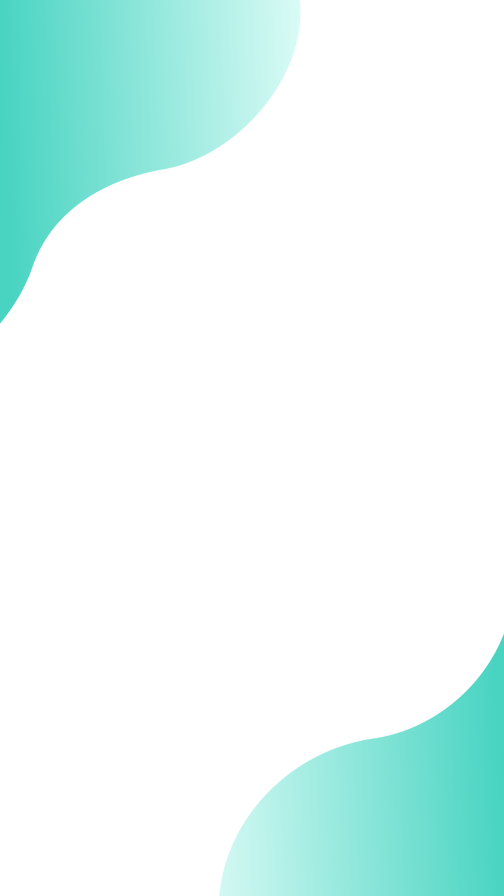
Reproduce this background procedurally as a Shadertoy shader.

```glsl
// Two mint gradient waves in opposite corners of a white canvas.

const vec3 PAPER = vec3(1.0);
const vec3 MINT_DEEP = vec3(0.285, 0.83, 0.76);
const vec3 MINT_PALE = vec3(0.86, 0.985, 0.965);
const float FADE_LENGTH = 0.60;  // gradient span, in canvas widths
const float FADE_TILT = 0.04;    // lean of the gradient bands
const int PIECES = 3;
const int SOLVE_STEPS = 18;

// Chained cubic curves, measured from each wave's own corner in canvas widths.
const vec2 TOP_WAVE[10] = vec2[10](
    vec2(0.595, 0.0), vec2(0.611, 0.148), vec2(0.474, 0.310),
    vec2(0.324, 0.336), vec2(0.208, 0.356), vec2(0.104, 0.417),
    vec2(0.065, 0.528), vec2(0.049, 0.575), vec2(0.020, 0.625),
    vec2(-0.03, 0.675));
const vec2 BOTTOM_WAVE[10] = vec2[10](
    vec2(0.565, 0.0), vec2(0.551, 0.157), vec2(0.421, 0.289),
    vec2(0.259, 0.3125), vec2(0.144, 0.329), vec2(0.042, 0.412),
    vec2(0.0, 0.521), vec2(-0.012, 0.55), vec2(-0.03, 0.58),
    vec2(-0.05, 0.61));

vec2 cubic(vec2 a, vec2 b, vec2 c, vec2 d, float t) {
    float s = 1.0 - t;
    return s * s * s * a + 3.0 * s * s * t * b + 3.0 * s * t * t * c + t * t * t * d;
}

vec2 cubicTangent(vec2 a, vec2 b, vec2 c, vec2 d, float t) {
    float s = 1.0 - t;
    return s * s * (b - a) + 2.0 * s * t * (c - b) + t * t * (d - c);
}

// Approximate signed distance to the wave edge, negative inside.
float waveDistance(vec2 p, vec2 wave[10]) {
    // Pick the piece that spans this height
    int first = 0;
    for (int i = 1; i < PIECES; i++) {
        if (p.y > wave[3 * i].y) first = 3 * i;
    }
    vec2 a = wave[first], b = wave[first + 1], c = wave[first + 2], d = wave[first + 3];

    // Height always rises along the curve, so bisect for its parameter
    float lo = 0.0, hi = 1.0;
    for (int i = 0; i < SOLVE_STEPS; i++) {
        float mid = 0.5 * (lo + hi);
        if (cubic(a, b, c, d, mid).y < p.y) lo = mid;
        else hi = mid;
    }
    float t = 0.5 * (lo + hi);
    vec2 tangent = normalize(cubicTangent(a, b, c, d, t));
    return (p.x - cubic(a, b, c, d, t).x) * tangent.y;
}

vec3 paintWave(vec3 base, vec2 p, vec2 wave[10], float pixel) {
    float fade = clamp((p.x - FADE_TILT * p.y) / FADE_LENGTH, 0.0, 1.0);
    float cover = 1.0 - smoothstep(-0.7 * pixel, 0.7 * pixel, waveDistance(p, wave));
    return mix(base, mix(MINT_DEEP, MINT_PALE, fade), cover);
}

void mainImage(out vec4 fragColor, in vec2 fragCoord) {
    float pixel = 1.0 / iResolution.x;
    vec2 p = fragCoord * pixel;
    float top = iResolution.y * pixel;

    vec3 color = paintWave(PAPER, vec2(p.x, top - p.y), TOP_WAVE, pixel);
    color = paintWave(color, vec2(1.0 - p.x, p.y), BOTTOM_WAVE, pixel);
    fragColor = vec4(color, 1.0);
}
```
